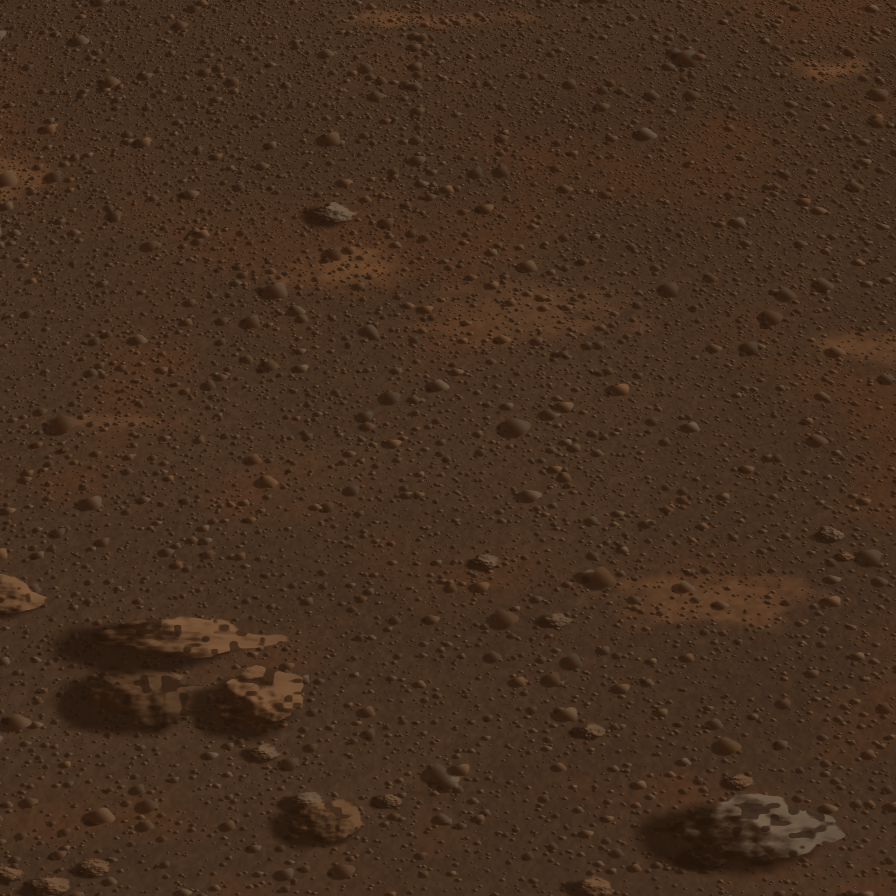
A three.js fragment shader for this texture:

```glsl
// Dusty brown desert plain with scattered pebbles, pitted rocks and pale dust patches.
varying vec2 vUv;

const vec3 SOIL = vec3(0.268, 0.187, 0.126);
const vec3 SHADOW = vec3(0.13, 0.075, 0.038);
const vec3 DUST = vec3(0.40, 0.265, 0.165);
const vec3 TAN = vec3(0.46, 0.325, 0.215);
const vec3 GREY = vec3(0.42, 0.345, 0.27);
const vec2 LIGHT = vec2(0.8, 0.6);
const float HORIZON = 1.9;
const float TILT = 1.6;

vec2 hash2(vec2 p) {
  vec3 q = fract(p.xyx * vec3(0.1031, 0.1030, 0.0973));
  q += dot(q, q.yzx + 33.33);
  return fract((q.xx + q.yz) * q.zy);
}

float noise(vec2 p) {
  vec2 i = floor(p), f = fract(p);
  f = f * f * (3.0 - 2.0 * f);
  return mix(mix(hash2(i).x, hash2(i + vec2(1, 0)).x, f.x),
             mix(hash2(i + vec2(0, 1)).x, hash2(i + vec2(1, 1)).x, f.x), f.y);
}

float fbm(vec2 p) {
  float sum = 0.0, amp = 0.53;
  for (int i = 0; i < 4; i++) {
    sum += amp * noise(p);
    p = mat2(1.6, 1.2, -1.2, 1.6) * p + 7.3;
    amp *= 0.5;
  }
  return sum;
}

// Thin, ragged layer of pale dust.
void dust(inout vec3 col, vec2 p, vec2 center, vec2 size, float strength) {
  vec2 d = (p - center) / size;
  if (dot(d, d) > 4.0) return;
  float ragged = fbm(p * vec2(28.0, 60.0)) - 0.5;
  float speckle = noise(p * vec2(170.0, 260.0));
  float cover = smoothstep(-0.25, 0.6, 1.0 - length(d) + 1.5 * ragged);
  col = mix(col, DUST, cover * strength * (0.55 + 0.6 * speckle));
}

// Pitted rock, lit from the upper right, with its shadow at the lower left.
void rock(inout vec3 col, vec2 p, vec2 center, vec2 size, vec3 tint) {
  vec2 d = (p - center) / size;
  if (dot(d, d) > 6.0) return;
  vec2 seed = center * 91.0;
  float lump = fbm(d * 1.5 + seed);
  float shade = length((d + vec2(0.4, 0.3)) * vec2(0.85, 1.05)) + 0.5 * (lump - 0.5);
  col = mix(col, SHADOW, 0.75 * smoothstep(1.15, 0.75, shade));

  float outline = length(d) + 0.35 * abs(d.x * d.y) + 1.1 * (lump - 0.5);
  float soft = 0.0015 / size.y;
  float body = smoothstep(0.95 + soft, 0.95 - soft, outline);
  float relief = fbm(d * 2.6 + seed + 0.12) - fbm(d * 2.6 + seed - 0.12);
  float lit = smoothstep(-0.75, 0.55, dot(d, LIGHT) - 2.2 * relief);
  float pits = smoothstep(0.58, 0.74, noise(p * vec2(95.0, 150.0) + seed));
  pits *= smoothstep(0.01, 0.03, size.y);
  vec3 face = mix(SHADOW * 1.25, tint, lit) * (0.85 + 0.3 * lump);
  col = mix(col, mix(face, SHADOW, 0.6 * pits), body);
}

// One grid of pebbles on the receding ground.
void pebbles(inout vec3 col, vec2 ground, float scale, float count, float amount, float layer) {
  vec2 g = ground * count, cell = floor(g);
  for (int y = -1; y <= 1; y++)
  for (int x = -1; x <= 1; x++) {
    vec2 id = cell + vec2(x, y);
    vec2 pos = hash2(id + 300.0 + layer * 57.0);
    vec2 kind = hash2(id + 811.0 + layer * 31.0);
    if (kind.x > amount) continue;
    float pick = kind.x / amount;
    float radius = mix(0.11, 0.34, pick * pick);
    vec2 d = (g - id - pos) * vec2(1.0, scale / TILT) / radius;
    d.y *= 1.15 + 0.5 * kind.y;
    if (dot(d, d) > 7.0) continue;
    float soft = min(0.0011 * count / (scale * radius), 0.75);
    float shade = length((d + vec2(0.7, 0.3)) * vec2(0.85, 1.0));
    col = mix(col, SHADOW, 0.6 * smoothstep(1.0 + soft, 0.9 - soft, shade));
    float wobble = 1.0 + 0.17 * sin(3.0 * atan(d.y, d.x + 0.001) + 40.0 * kind.y);
    float body = smoothstep(1.0 + soft, 1.0 - soft, length(d) * wobble);
    float lit = smoothstep(-0.6, 0.8, dot(d, LIGHT));
    vec3 tint = mix(TAN, GREY, pos.x) * (0.72 + 0.32 * kind.y);
    col = mix(col, mix(SHADOW * 1.5, tint, lit), body * 0.9);
  }
}

void main() {
  vec2 p = vUv;
  float scale = HORIZON - p.y;
  vec2 ground = vec2(p.x - 0.5, TILT) / scale;

  // Soil with broad drifts, reddish stains and fine grain
  float drift = fbm(p * vec2(3.0, 6.0) + 4.0) - 0.5;
  float stain = smoothstep(0.45, 0.8, fbm(p * vec2(6.0, 11.0) + 20.0));
  float grain = noise(ground * 560.0) + noise(ground * 270.0 + 9.0) - 1.0;
  vec3 col = SOIL * (1.0 + 0.14 * drift + 0.13 * grain);
  col += stain * vec3(0.035, 0.008, -0.004);

  // Dust patches
  dust(col, p, vec2(0.385, 0.70), vec2(0.075, 0.026), 1.0);
  dust(col, p, vec2(0.59, 0.65), vec2(0.13, 0.030), 0.6);
  dust(col, p, vec2(0.79, 0.33), vec2(0.12, 0.032), 0.8);
  dust(col, p, vec2(0.97, 0.615), vec2(0.08, 0.020), 0.8);
  dust(col, p, vec2(0.01, 0.80), vec2(0.05, 0.022), 0.8);
  dust(col, p, vec2(0.93, 0.92), vec2(0.05, 0.015), 1.0);
  dust(col, p, vec2(0.47, 0.98), vec2(0.12, 0.009), 0.9);
  dust(col, p, vec2(0.13, 0.53), vec2(0.07, 0.009), 0.7);

  // Pebbles, from fine and dense to coarse and rare
  for (int i = 0; i < 5; i++) {
    float layer = float(i);
    pebbles(col, ground, scale, 190.0 * pow(0.62, layer), 0.62 * pow(0.66, layer), layer);
  }

  // Small rocks, larger and more frequent near the viewer
  for (int i = 0; i < 16; i++) {
    vec2 h = hash2(vec2(float(i) * 7.0 + 3.0, 41.0));
    vec2 center = vec2(fract(float(i) * 0.618 + 0.1 * h.x), 0.62 * h.y * h.y + 0.01);
    float size = mix(0.026, 0.009, sqrt(h.y)) * (0.7 + 0.6 * h.x);
    rock(col, p, center, size * vec2(1.25, 0.65), mix(TAN, GREY, h.x) * 0.92);
  }

  // Outcrop and the largest rocks
  rock(col, p, vec2(0.16, 0.225), vec2(0.065, 0.036), TAN * 0.75);
  rock(col, p, vec2(0.20, 0.285), vec2(0.095, 0.030), TAN);
  rock(col, p, vec2(0.29, 0.220), vec2(0.055, 0.036), TAN);
  rock(col, p, vec2(0.845, 0.075), vec2(0.085, 0.042), GREY);
  rock(col, p, vec2(0.365, 0.085), vec2(0.045, 0.026), TAN * 0.9);
  rock(col, p, vec2(0.0, 0.335), vec2(0.055, 0.025), TAN);
  rock(col, p, vec2(0.372, 0.762), vec2(0.024, 0.013), GREY);

  gl_FragColor = vec4(col, 1.0);
}
```
